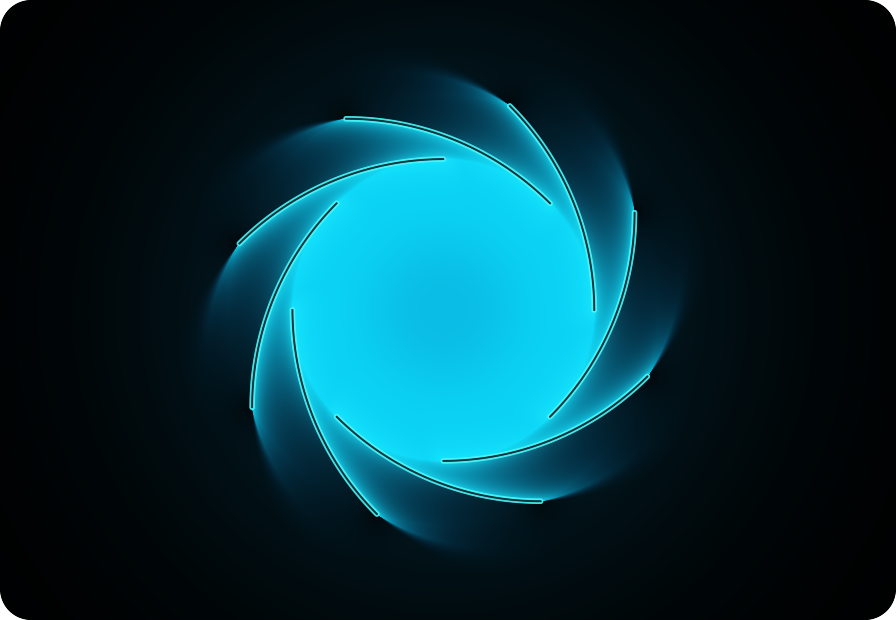
A Shadertoy shader for this background:

```glsl
// A glowing cyan iris: eight curved blades around a bright disc on a dark card.
// Each blade is a circular arc repeated by rotation; light hugs its hollow side
// and leaks outward through a spiral coordinate that follows the blades.

const float PI = 3.14159265;
const float BLADES = 8.0;
const float INNER_R = 0.2434;   // radius of the inner blade tips
const float OUTER_R = 0.3472;   // radius of the outer blade tips
const float ARC_R = 0.4653;     // curvature radius of a blade
const float ARC_SPAN = PI / 4.0;

const vec3 CYAN = vec3(0.04, 0.82, 0.96);
const vec3 CORE = vec3(0.04, 0.74, 0.90);
const vec3 RIM = vec3(0.10, 0.92, 1.00);
const vec3 EDGE_LIGHT = vec3(0.30, 0.96, 0.97);
const vec3 EDGE_DARK = vec3(0.00, 0.13, 0.17);
const vec3 HALO = vec3(0.008, 0.15, 0.20);

vec2 polar(float angle) {
    return vec2(cos(angle), sin(angle));
}

mat2 rotation(float angle) {
    vec2 a = polar(angle);
    return mat2(a.x, a.y, -a.y, a.x);
}

// x: distance to a blade, y: distance to its outer tip
vec2 bladeDistance(vec2 p) {
    vec2 q = p - vec2(INNER_R - ARC_R, 0.0);
    float angle = clamp(atan(q.y, q.x), 0.0, ARC_SPAN);
    return vec2(distance(q, ARC_R * polar(angle)),
                distance(q, ARC_R * polar(ARC_SPAN)));
}

vec2 nearestBlade(vec2 p) {
    vec2 nearest = vec2(10.0);
    for (float i = 0.0; i < BLADES; i++) {
        nearest = min(nearest, bladeDistance(rotation(-2.0 * PI * i / BLADES) * p));
    }
    return nearest;
}

// Position across a channel: 0 at the hollow side of a blade, 1 at the next blade
float channelCoord(vec2 p, float r) {
    float offset = ARC_R - INNER_R;
    float c = (ARC_R * ARC_R - offset * offset - r * r) / (2.0 * offset * max(r, 0.001));
    float sweep = acos(clamp(c, -1.0, 1.0));
    return fract((atan(p.y, p.x) - sweep) * BLADES / (2.0 * PI));
}

// Light that fills the disc and fades through the channels
float leakedLight(float r, float u) {
    float t = (r - INNER_R) / (OUTER_R - INNER_R);
    float light = exp(-4.0 * max(t, 0.0) * pow(u, 0.85));
    if (t > 1.0) {
        float width = max(0.9 * (t - 1.0), 0.001);
        light *= smoothstep(0.0, width, u) * exp(-1.7 * (t - 1.0));
    }
    return light;
}

float band(float d, float halfWidth, float px) {
    return 1.0 - smoothstep(halfWidth - 0.6 * px, halfWidth + 0.6 * px, d);
}

float roundedBox(vec2 p, vec2 halfSize, float radius) {
    vec2 q = abs(p) - halfSize + radius;
    return length(max(q, 0.0)) + min(max(q.x, q.y), 0.0) - radius;
}

void mainImage(out vec4 fragColor, in vec2 fragCoord) {
    float px = 1.0 / iResolution.y;
    vec2 card = (fragCoord - 0.5 * iResolution.xy) * px;
    vec2 p = card + vec2(0.0075, 0.0);
    float r = length(p);
    vec2 blade = nearestBlade(p);

    // Wide halo, shadowed around the outer tips
    float shadow = 1.0 - 0.85 * exp(-blade.y / 0.025);
    vec3 color = HALO * exp(-r * r / 0.2) * shadow;

    // Disc and light between the blades
    float light = leakedLight(r, channelCoord(p, r));
    vec3 glow = mix(CORE, CYAN, smoothstep(0.02, 0.19, r));
    glow = mix(glow, RIM, 0.8 * exp(-blade.x / 0.022));
    color = mix(color, glow, vec3(light, pow(light, 1.15), light));

    // Blade edges: a light stroke with a dark core
    color = mix(color, EDGE_LIGHT, 0.9 * band(blade.x, 0.0045, px));
    color = mix(color, EDGE_DARK, 0.9 * band(blade.x, 0.0016, px));

    // Rounded card corners
    float corner = roundedBox(card, 0.5 * iResolution.xy * px, 0.05);
    color = mix(color, vec3(1.0), smoothstep(-0.5 * px, 0.5 * px, corner));
    fragColor = vec4(color, 1.0);
}
```
